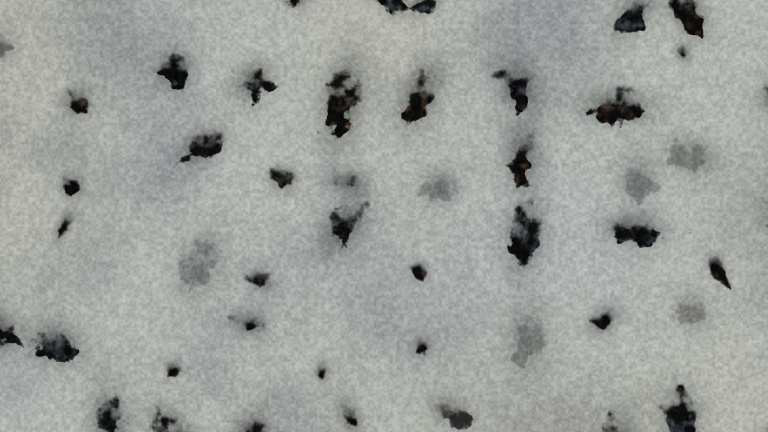
A Shadertoy shader for this texture:

```glsl
// Pale creamy surface with dark, ragged chips sunk into it at varying depth.
// Chips are faceted shapes on a jittered grid, roughened by noise and ringed
// by a soft grey stain; broad mottling and fine grain cover the cream.

const float CELL_SIZE = 0.205;
const int FACETS = 5;
const float PI = 3.14159;

const vec3 CREAM_LIGHT = vec3(0.690, 0.703, 0.682);
const vec3 CREAM_SHADE = vec3(0.590, 0.602, 0.602);
const vec3 CHIP_DARK = vec3(0.045, 0.045, 0.048);
const vec3 CHIP_BLUE = vec3(0.27, 0.31, 0.35);
const vec3 CHIP_BROWN = vec3(0.30, 0.20, 0.14);

vec3 hash3(vec2 p) {
    vec3 q = fract(p.xyx * vec3(0.1031, 0.1030, 0.0973));
    q += dot(q, q.yxz + 33.33);
    return fract((q.xxy + q.yzz) * q.zyx);
}

float valueNoise(vec2 p) {
    vec2 cell = floor(p);
    vec2 f = fract(p);
    f = f * f * (3.0 - 2.0 * f);
    float low = mix(hash3(cell).x, hash3(cell + vec2(1, 0)).x, f.x);
    float high = mix(hash3(cell + vec2(0, 1)).x, hash3(cell + vec2(1, 1)).x, f.x);
    return mix(low, high, f.y);
}

float fbm(vec2 p) {
    float sum = 0.0;
    float weight = 0.5;
    for (int i = 0; i < 4; i++) {
        sum += weight * valueNoise(p);
        p = mat2(1.6, 1.2, -1.2, 1.6) * p + 17.3;
        weight *= 0.5;
    }
    return sum / 0.9375;
}

vec2 rotate(vec2 p, float angle) {
    float c = cos(angle);
    float s = sin(angle);
    return vec2(c * p.x + s * p.y, c * p.y - s * p.x);
}

// Irregular convex polygon: the furthest of several jittered edges
float facetDistance(vec2 p, float radius, vec2 seed) {
    float d = -1.0;
    for (int i = 0; i < FACETS; i++) {
        vec3 h = hash3(seed + float(i) * 7.0);
        float angle = (float(i) + 0.7 * h.x) * 2.0 * PI / float(FACETS);
        d = max(d, dot(p, vec2(cos(angle), sin(angle))) - radius * mix(0.7, 1.15, h.y));
    }
    return d;
}

// Cream with broad cloudy mottling
vec3 creamColor(vec2 p) {
    float cloud = fbm(p * 3.2 + 5.0);
    vec3 cream = mix(CREAM_SHADE, CREAM_LIGHT, smoothstep(0.20, 0.62, cloud));
    float warmth = valueNoise(p * 2.3 + 40.0) - 0.5;
    return cream + warmth * vec3(0.018, 0.004, -0.022);
}

// Lays the chip of one grid cell, with its stain, over the colour so far
vec3 addChip(vec3 color, vec2 p, vec2 cell, float rough, float fleck) {
    vec3 place = hash3(cell + 11.0);
    vec3 form = hash3(cell + 71.0);
    vec3 look = hash3(cell + 133.0);

    float radius = mix(0.009, 0.032, form.x);
    float stretch = mix(1.0, 2.4, form.y * form.y);
    vec2 offset = p - (cell + mix(vec2(0.14), vec2(0.86), place.xy)) * CELL_SIZE;
    vec2 shape = vec2(1.0, 1.0 / stretch);
    float angle = (form.z - 0.5) * PI;
    vec2 local = rotate(offset, angle) * shape;
    float buried = smoothstep(0.80, 0.92, look.x);

    // Grey stain, drawn slightly upward from the chip
    vec2 stainPos = rotate(offset - vec2(0.0, 0.4 * radius), angle) * shape / radius;
    float stain = exp(-0.4 * dot(stainPos, stainPos));
    color *= 1.0 - stain * mix(0.36, 0.22, buried) * vec3(1.0, 0.985, 0.97);

    // Ragged body, softer where the cream covers its upper side
    float d = facetDistance(local, radius, cell + 211.0);
    d += (rough - 0.5) * mix(0.025, 0.065, form.x);
    float upper = smoothstep(-0.3, 1.3, offset.y / radius);
    float softness = mix(0.0035, 0.010, upper);
    float body = 1.0 - smoothstep(-softness, softness, d);
    float veil = upper * smoothstep(0.35, 0.75, fleck) * 0.75;
    body *= (1.0 - veil) * mix(1.0, 0.22, buried);

    // Dark core with blue or brown glints
    vec3 glint = mix(CHIP_BLUE, CHIP_BROWN, smoothstep(0.66, 0.76, look.y));
    vec3 chip = mix(CHIP_DARK, glint, smoothstep(0.45, 0.90, fleck) * 0.85);
    return mix(color, chip, body);
}

void mainImage(out vec4 fragColor, in vec2 fragCoord) {
    vec2 p = fragCoord / iResolution.y;
    vec3 color = creamColor(p);

    // Chips of this grid cell and its neighbours
    float rough = fbm(p * 30.0 + 90.0);
    float fleck = fbm(p * 52.0 + 150.0);
    vec2 chipPos = p + 4.0;
    vec2 home = floor(chipPos / CELL_SIZE);
    for (int y = -1; y <= 1; y++)
        for (int x = -1; x <= 1; x++)
            color = addChip(color, chipPos, home + vec2(x, y), rough, fleck);

    // Fine grain, weaker in the dark
    float grain = valueNoise(p * 115.0) + valueNoise(p * 205.0 + 31.0) - 1.0;
    color += grain * mix(0.03, 0.085, smoothstep(0.1, 0.6, color.g));
    fragColor = vec4(clamp(color, 0.0, 1.0), 1.0);
}
```
